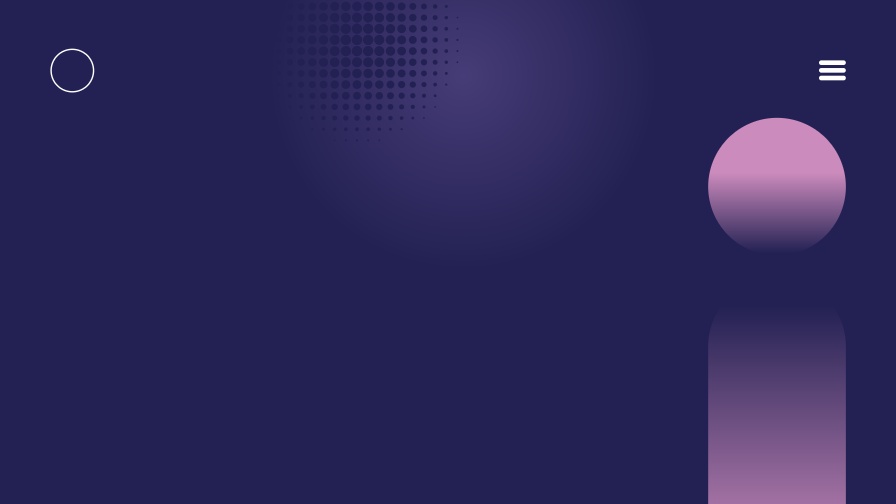
A Shadertoy shader for this background:

```glsl
// Night-blue backdrop with a violet glow, halftone dots, a fading pink disc and pillar, a ring and menu bars.

const vec3 NAVY   = vec3(0.137, 0.129, 0.325);
const vec3 VIOLET = vec3(0.275, 0.235, 0.465);
const vec3 PINK   = vec3(0.800, 0.545, 0.740);
const vec3 WHITE  = vec3(1.0);

// Coverage of a signed distance, softened over one pixel
float fill(float dist, float pixel) {
    return clamp(0.5 - dist / pixel, 0.0, 1.0);
}

float circle(vec2 p, vec2 centre, float radius) {
    return length(p - centre) - radius;
}

float capsule(vec2 p, vec2 a, vec2 b, float radius) {
    vec2 ap = p - a, ab = b - a;
    float along = clamp(dot(ap, ab) / dot(ab, ab), 0.0, 1.0);
    return length(ap - ab * along) - radius;
}

// Linear ramp from 0 at the start to 1 at the end
float ramp(float start, float end, float x) {
    return clamp((x - start) / (end - start), 0.0, 1.0);
}

// Grid of dots that shrink away from the centre
float halftone(vec2 p, vec2 centre, float spacing, float maxRadius, float reach, float pixel) {
    vec2 cell = round((p - centre) / spacing) * spacing;
    float spread = length(cell) / reach;
    float radius = maxRadius * (1.0 - spread * spread);
    float visible = step(spread, 0.93);
    return visible * fill(circle(p, centre + cell, radius), pixel);
}

// Three stacked rounded bars
float menuBars(vec2 p, vec2 centre, float spacing, float halfLength, float radius) {
    float dist = 1e3;
    for (int i = -1; i <= 1; i++) {
        vec2 mid = centre + vec2(0.0, float(i) * spacing);
        vec2 side = vec2(halfLength, 0.0);
        dist = min(dist, capsule(p, mid - side, mid + side, radius));
    }
    return dist;
}

void mainImage(out vec4 fragColor, in vec2 fragCoord) {
    // Canvas height is one unit; the right side stays anchored to the right edge
    float pixel = 1.0 / iResolution.y;
    vec2 p = fragCoord * pixel;

    // Glow, punched through by the halftone
    float glow = ramp(0.385, 0.0, length(p - vec2(0.919, 0.850)));
    float dots = halftone(p, vec2(0.7083, 0.9208), 0.02215, 0.0104, 0.222, pixel);
    vec3 color = mix(NAVY, VIOLET, glow * (1.0 - dots));

    // Disc fading downwards
    const float COLUMN_X = 1.5417;
    const float COLUMN_RADIUS = 0.1366;
    float disc = fill(circle(p, vec2(COLUMN_X, 0.6296), COLUMN_RADIUS), pixel);
    color = mix(color, PINK, disc * ramp(0.4977, 0.6574, p.y));

    // Round-topped pillar fading upwards
    float pillar = fill(capsule(p, vec2(COLUMN_X, -0.5), vec2(COLUMN_X, 0.3125), COLUMN_RADIUS), pixel);
    color = mix(color, PINK, pillar * ramp(0.3935, -0.13, p.y));

    // White ring and menu bars
    float ring = abs(circle(p, vec2(0.1435, 0.860), 0.0421)) - 0.0014;
    float bars = menuBars(p, vec2(1.6516, 0.8604), 0.0152, 0.022, 0.0046);
    color = mix(color, WHITE, fill(min(ring, bars), pixel));

    fragColor = vec4(color, 1.0);
}
```
